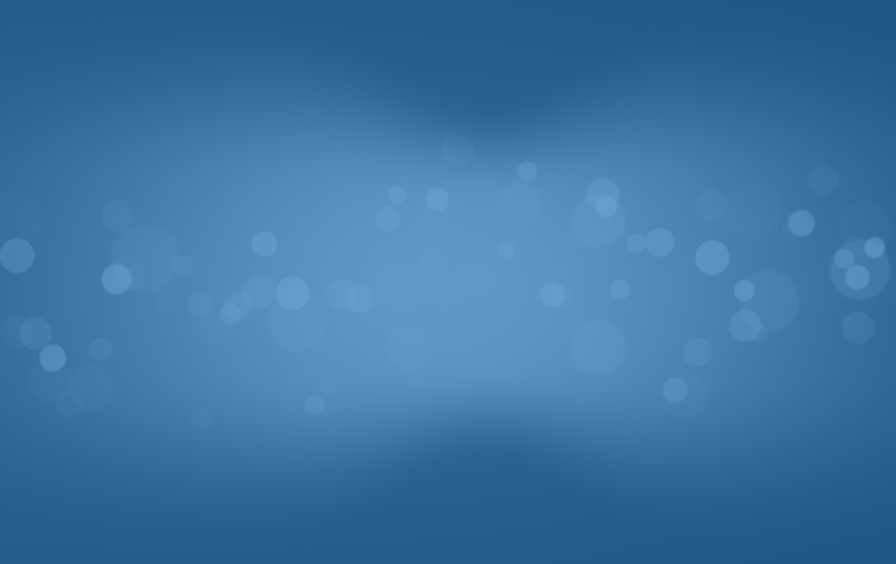
Give the GLSL for this background, as a Shadertoy shader.

```glsl
// Soft blue backdrop: a bright horizontal band of light, pinched near its middle,
// fading to deep blue at the borders, with pale out-of-focus discs drifting along it.
// The band is built from Gaussians and smooth edges; the discs are hashed per index.

const vec3 DEEP_BLUE = vec3(0.105, 0.325, 0.515);
const vec3 LIGHT_BLUE = vec3(0.375, 0.597, 0.785);
const vec3 DISC_TINT = vec3(0.43, 0.65, 0.84);

const vec2 GLOW_CENTRE = vec2(0.50, 0.49);
const vec2 GLOW_SIZE = vec2(0.50, 0.56);
const vec2 AMBIENT_SIZE = vec2(0.62, 0.40);
const float PINCH_X = 0.545;
const float PINCH_WIDTH = 0.15;
const float BAND_TOP = 0.84;
const float BAND_BOTTOM = 0.17;

const int SMALL_DISCS = 54;
const int LARGE_DISCS = 18;
const float DISC_CENTRE_Y = 0.48;
const float DISC_SPREAD_Y = 0.26;

float hash(float n) {
    return fract(sin(n * 12.9898) * 43758.5453);
}

float gauss(float x) {
    return exp(-x * x);
}

// Light level from 0 (deep) to 1 (bright) at a point of the unit canvas.
float lightLevel(vec2 uv) {
    vec2 offset = uv - GLOW_CENTRE;
    vec2 a = offset / AMBIENT_SIZE;
    vec2 g = offset / GLOW_SIZE;
    float ambient = 0.06 + 0.30 * exp(-dot(a, a)) - 0.08 * offset.x;
    float glow = exp(-dot(g, g)) - 0.06 * offset.x;

    // Both borders close in, and sharpen, around the pinch.
    float pinch = gauss((uv.x - PINCH_X) / PINCH_WIDTH);
    float top = BAND_TOP - 0.10 * pinch;
    float bottom = BAND_BOTTOM + 0.09 * pinch;
    float softness = mix(0.17, 0.09, pinch);
    float band = smoothstep(-softness, softness, top - uv.y)
               * smoothstep(-softness, softness, uv.y - bottom);
    return mix(ambient, glow, band);
}

// Blends one layer of scattered discs over a colour.
vec3 addDiscs(vec3 colour, vec2 p, float aspect, int count, float seed,
              vec2 radiusRange, vec2 alphaRange, float blur) {
    for (int i = 0; i < count; i++) {
        float id = float(i) + seed;
        // Even steps across the width, loosened by jitter.
        float x = (float(i) + 1.8 * hash(id) - 0.4) / float(count);
        float y = hash(id + 17.3) + hash(id + 41.7) - 1.0;
        vec2 centre = vec2(x * aspect, DISC_CENTRE_Y + DISC_SPREAD_Y * y);
        float radius = mix(radiusRange.x, radiusRange.y, hash(id + 73.1));
        float strength = hash(id + 97.9);
        float alpha = mix(alphaRange.x, alphaRange.y, strength * strength);
        float edge = length(p - centre) - radius;
        float disc = 1.0 - smoothstep(-blur, blur, edge);
        colour = mix(colour, DISC_TINT, alpha * disc);
    }
    return colour;
}

void mainImage(out vec4 fragColor, in vec2 fragCoord) {
    vec2 uv = fragCoord / iResolution.xy;
    vec2 p = fragCoord / iResolution.y;
    float aspect = iResolution.x / iResolution.y;
    float pixel = 1.0 / iResolution.y;

    vec3 colour = mix(DEEP_BLUE, LIGHT_BLUE, lightLevel(uv));

    // Large faint discs behind, small brighter ones in front.
    colour = addDiscs(colour, p, aspect, LARGE_DISCS, 211.0,
                      vec2(0.036, 0.062), vec2(0.04, 0.24), 0.004 + pixel);
    colour = addDiscs(colour, p, aspect, SMALL_DISCS, 5.0,
                      vec2(0.015, 0.031), vec2(0.07, 0.50), 0.001 + pixel);

    // Faint grain hides banding in the slow gradients.
    float grain = hash(dot(floor(fragCoord), vec2(0.7183, 3.1416))) - 0.5;
    fragColor = vec4(colour + grain / 255.0, 1.0);
}
```
